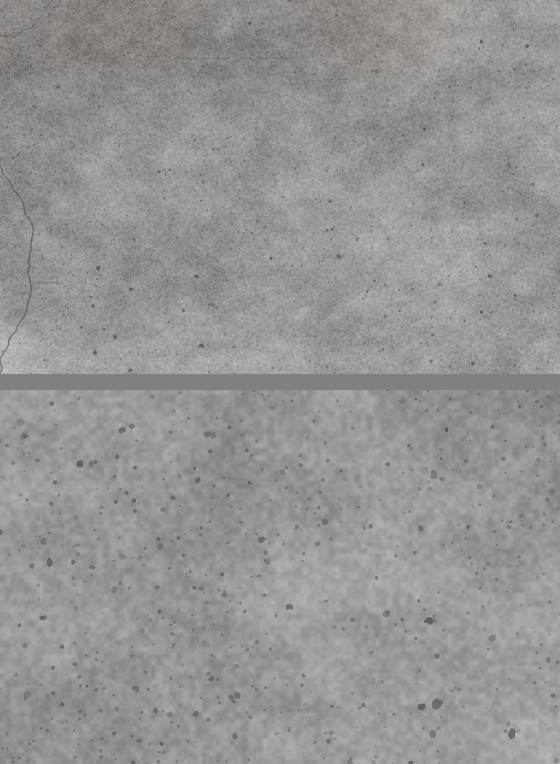
Top: the whole. Bottom: its middle third, enlarged.
This texture is drawn by a Shadertoy shader. Its source:

```glsl
float hash(vec2 p) {
    vec3 q = fract(vec3(p.xyx) * 0.1031);
    q += dot(q, q.yzx + 33.33);
    return fract((q.x + q.y) * q.z);
}

float noise(vec2 p) {
    vec2 i = floor(p), f = fract(p);
    f = f * f * (3.0 - 2.0 * f);
    return mix(mix(hash(i), hash(i + vec2(1, 0)), f.x),
               mix(hash(i + vec2(0, 1)), hash(i + vec2(1, 1)), f.x), f.y);
}

float fbm(vec2 p) {
    float sum = 0.0, amp = 0.52;
    for (int i = 0; i < 5; i++) {
        sum += amp * noise(p);
        p = mat2(1.6, 1.2, -1.2, 1.6) * p + 17.3;
        amp *= 0.5;
    }
    return sum;
}

// Scattered round pits, one candidate per grid cell
float pits(vec2 p, float scale, float share, float rMin, float rMax, float px) {
    vec2 cell = floor(p * scale);
    float cover = 0.0;
    for (int y = -1; y <= 1; y++)
    for (int x = -1; x <= 1; x++) {
        vec2 id = cell + vec2(x, y) + scale;
        if (hash(id + 5.7) > share) continue;
        vec2 center = (id - scale + vec2(hash(id + 31.1), hash(id + 72.9))) / scale;
        float size = hash(id + 113.5);
        float r = mix(rMin, rMax, size * size);
        vec2 d = p - center;
        d.x *= mix(0.75, 1.25, hash(id + 151.3));
        float dist = length(d) + r * 0.7 * (noise(p * 350.0) - 0.5);
        float depth = mix(0.45, 1.0, hash(id + 191.7));
        cover = max(cover, depth * (1.0 - smoothstep(r - 0.6 * px, r + 0.6 * px, dist)));
    }
    return cover;
}

float line(float dist, float width, float px) {
    return 1.0 - smoothstep(width - 0.6 * px, width + 0.7 * px, abs(dist));
}

float span(float a, float b, float x) {
    return smoothstep(a, a + 0.02, x) * (1.0 - smoothstep(b - 0.02, b, x));
}

// Hairline cracks along the left side and a faint horizontal seam
float cracks(vec2 p, float px) {
    float wobble = 0.05 * (fbm(p.yy * vec2(14.0, 9.0) + 3.0) - 0.5);
    float spine = 0.08 * smoothstep(0.03, 0.22, p.y) * (1.0 - smoothstep(0.4, 0.57, p.y));
    float c = 0.75 * line((p.x - spine - wobble) * 0.8, 0.0012, px) * (1.0 - smoothstep(0.54, 0.58, p.y));

    float ripple = 0.02 * (fbm(vec2(p.x * 25.0, 4.0)) - 0.5);
    float broken = smoothstep(0.25, 0.6, noise(p * vec2(35.0, 8.0)));
    c = max(c, 0.5 * broken * line(p.y - 0.24 - ripple, 0.001, px) * span(0.08, 0.19, p.x));

    float rise = 0.905 + 0.2 * p.x + 0.07 * smoothstep(0.08, 0.16, p.x);
    c = max(c, 0.6 * line((p.y - rise - 2.0 * ripple) * 0.8, 0.001, px) * (1.0 - smoothstep(0.15, 0.18, p.x)));

    float seam = line(p.y - 0.845 - 0.2 * ripple, 0.001, px);
    return max(c, seam * broken * (0.15 + 0.35 * span(0.42, 0.8, p.x)) * (1.0 - smoothstep(0.75, 0.85, p.x)));
}

void mainImage(out vec4 fragColor, in vec2 fragCoord) {
    float px = 1.0 / iResolution.y;
    vec2 p = fragCoord * px;

    // Cloudy stains, mottling and sandy grain
    float cloud = fbm(p * vec2(2.6, 3.4) + 8.0) - 0.5;
    float mottle = fbm(p * vec2(20.0, 26.0) + 40.0) - 0.5;
    float grain = noise(p * 170.0) - 0.5;
    float dust = noise(p * 310.0 + 60.0) - 0.5;
    float tone = 0.59 + 0.2 * cloud + 0.13 * mottle + 0.085 * grain + 0.06 * dust;
    tone += 0.045 * (0.45 - p.y);
    vec2 shade = (p - vec2(0.62, 0.79)) / vec2(0.35, 0.14);
    tone -= 0.035 * exp(-dot(shade, shade));

    // Pits crowd together in the darker stains
    float crowd = clamp(1.0 - 3.0 * cloud - 2.0 * mottle, 0.4, 1.7);
    float fine = pits(p, 95.0, 0.34 * crowd, 0.0009, 0.0019, px);
    float medium = pits(p + 3.1, 42.0, 0.32, 0.0014, 0.0032, px);
    float large = pits(p + 7.7, 17.0, 0.22, 0.0024, 0.0058, px);
    tone -= 0.17 * fine;
    tone = mix(tone, 0.33, 0.7 * medium);
    tone = mix(tone, 0.29, 0.8 * large);
    tone = mix(tone, 0.3, cracks(p, px));

    // Rusty tint towards the top, cool tint below
    float rust = smoothstep(0.55, 1.0, p.y) * smoothstep(0.35, 0.65, fbm(p * 3.0 + 21.0));
    vec3 color = tone * vec3(1.002, 1.0, 0.997);
    color += rust * vec3(0.026, 0.004, -0.012);
    color += (1.0 - smoothstep(0.0, 0.5, p.y)) * vec3(-0.002, 0.0, 0.008);
    fragColor = vec4(color, 1.0);
}
```
